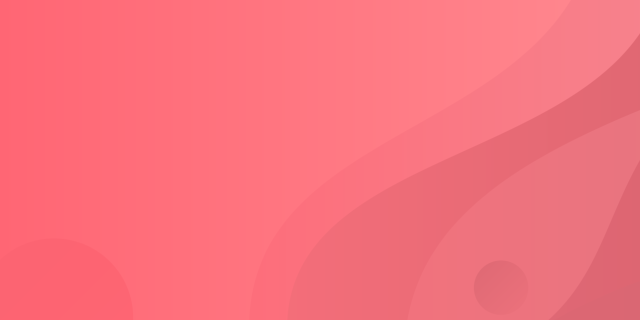
Give the GLSL for this background, as a WebGL 2 fragment shader.

```glsl
#version 300 es
precision highp float;
// Flat coral background with overlapping S-shaped waves sweeping up to the right
// and two soft discs. Each wave is the area right of a cubic Bezier edge that
// rises steadily in y, filled with its own gradient and painted back to front.

uniform vec2 u_resolution;
out vec4 fragColor;

// Lengths are in canvas heights; the canvas spans 2 by 1.
const float CANVAS_WIDTH = 2.0;
const int SOLVE_STEPS = 18;

// Gradient ends, left to right
const vec3 SKY_LEFT    = vec3(1.000, 0.400, 0.455);
const vec3 SKY_RIGHT   = vec3(1.000, 0.538, 0.565);
const vec3 VEIL_LEFT   = vec3(0.992, 0.430, 0.482);
const vec3 VEIL_RIGHT  = vec3(0.968, 0.508, 0.548);
const vec3 WAVE_LEFT   = vec3(0.955, 0.430, 0.476);
const vec3 WAVE_RIGHT  = vec3(0.880, 0.408, 0.450);
const vec3 PETAL_LEFT  = vec3(0.945, 0.448, 0.490);
const vec3 PETAL_RIGHT = vec3(0.912, 0.457, 0.500);
const vec3 SHADE_LEFT  = vec3(0.875, 0.408, 0.458);
const vec3 SHADE_RIGHT = vec3(0.868, 0.398, 0.446);
const vec3 FOOT_LEFT   = vec3(0.865, 0.405, 0.452);
const vec3 FOOT_RIGHT  = vec3(0.855, 0.405, 0.450);

// Discs: centre, radius, and gradient from upper left to lower right
const vec2 BIG_CENTRE     = vec2(0.169, 0.008);
const float BIG_RADIUS    = 0.247;
const vec3 BIG_START      = vec3(0.988, 0.392, 0.447);
const vec3 BIG_END        = vec3(0.996, 0.396, 0.450);
const vec2 SMALL_CENTRE   = vec2(1.566, 0.101);
const float SMALL_RADIUS  = 0.085;
const vec3 SMALL_START    = vec3(0.878, 0.415, 0.458);
const vec3 SMALL_END      = vec3(0.920, 0.440, 0.482);

// Smooth one-pixel coverage from a signed distance, positive inside
float coverage(float dist) {
    float halfPixel = 0.75 / u_resolution.y;
    return smoothstep(-halfPixel, halfPixel, dist);
}

vec2 bezier(vec2 a, vec2 b, vec2 c, vec2 d, float t) {
    float s = 1.0 - t;
    return s * s * s * a + 3.0 * s * s * t * b + 3.0 * s * t * t * c + t * t * t * d;
}

// Coverage to the right of the curve: bisect for equal height, then
// measure across the tangent, which also extends the ends as lines
float rightOf(vec2 p, vec2 a, vec2 b, vec2 c, vec2 d) {
    float low = 0.0, high = 1.0;
    for (int i = 0; i < SOLVE_STEPS; i++) {
        float middle = 0.5 * (low + high);
        if (bezier(a, b, c, d, middle).y < p.y) low = middle;
        else high = middle;
    }
    float t = 0.5 * (low + high), s = 1.0 - t;
    vec2 tangent = normalize(s * s * (b - a) + 2.0 * s * t * (c - b) + t * t * (d - c));
    return coverage(dot(p - bezier(a, b, c, d, t), vec2(tangent.y, -tangent.x)));
}

// Horizontal gradient between two positions
vec3 ramp(vec3 left, vec3 right, float x, float start) {
    return mix(left, right, clamp((x - start) / (CANVAS_WIDTH - start), 0.0, 1.0));
}

vec3 paintDisc(vec3 under, vec2 p, vec2 centre, float radius, vec3 start, vec3 end) {
    vec2 q = (p - centre) / radius;
    vec3 fill = mix(start, end, clamp(0.5 + 0.35 * (q.x - q.y), 0.0, 1.0));
    return mix(under, fill, coverage(radius - length(p - centre)));
}

void main() {
    vec2 p = gl_FragCoord.xy / u_resolution.y;
    vec3 color = ramp(SKY_LEFT, SKY_RIGHT, p.x, 0.0);

    color = paintDisc(color, p, BIG_CENTRE, BIG_RADIUS, BIG_START, BIG_END);

    // Waves, from the pale outer veil inwards
    float veil = rightOf(p, vec2(0.779, 0.0), vec2(0.802, 0.552),
                            vec2(1.523, 0.573), vec2(1.784, 1.0));
    color = mix(color, ramp(VEIL_LEFT, VEIL_RIGHT, p.x, 0.78), veil);

    float wave = rightOf(p, vec2(0.898, 0.0), vec2(0.924, 0.497),
                            vec2(1.727, 0.497), vec2(2.0, 0.896));
    color = mix(color, ramp(WAVE_LEFT, WAVE_RIGHT, p.x, 0.9), wave);

    float petal = rightOf(p, vec2(1.273, 0.0), vec2(1.328, 0.310),
                             vec2(1.602, 0.492), vec2(2.0, 0.656));
    color = mix(color, ramp(PETAL_LEFT, PETAL_RIGHT, p.x, 1.27), petal);

    color = paintDisc(color, p, SMALL_CENTRE, SMALL_RADIUS, SMALL_START, SMALL_END);

    // Dark corner and the low slope at its foot
    float shade = rightOf(p, vec2(1.714, 0.0), vec2(1.870, 0.141),
                             vec2(1.896, 0.318), vec2(2.0, 0.5));
    color = mix(color, ramp(SHADE_LEFT, SHADE_RIGHT, p.x, 1.71), shade);

    float foot = rightOf(p, vec2(1.732, 0.0), vec2(1.818, 0.047),
                            vec2(1.914, 0.091), vec2(2.0, 0.122));
    color = mix(color, ramp(FOOT_LEFT, FOOT_RIGHT, p.x, 1.73), foot);

    fragColor = vec4(color, 1.0);
}
```
